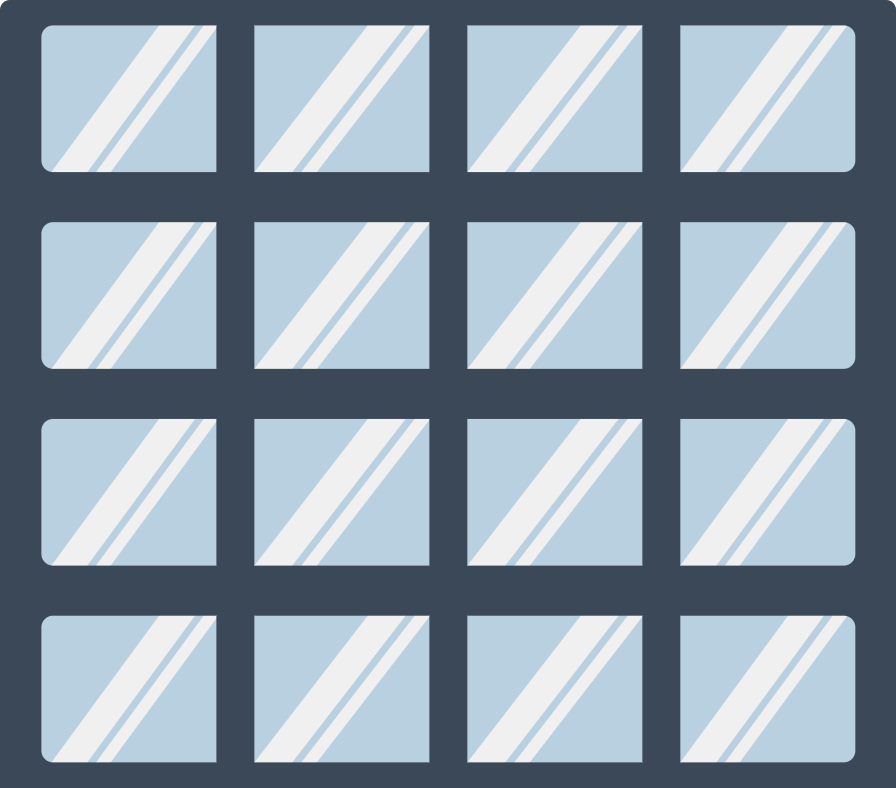
This pattern is drawn by a WebGL 1 fragment shader. Its source:

```glsl
precision highp float;

// A dark wall holding a four by four grid of pale blue window panes, each
// crossed by a wide and a narrow slanted glint. Panes are rounded-box distances
// in a clamped grid; outer columns get round outer corners and slimmer glints.

uniform vec2 u_resolution;

// All lengths are fractions of the canvas width.
const vec2 GRID = vec2(4.0, 4.0);
const vec2 PITCH = vec2(0.2377, 0.2196);
const vec2 PANE = vec2(0.1953, 0.1637);
const vec2 FIRST_PANE = vec2(0.0462, 0.0286);
const float PANE_RADIUS = 0.013;
const float WALL_RADIUS = 0.011;
const float GLINT_SLOPE = 0.773;
const float OUTER_GLINT_SCALE = 0.95;
const float FIRST_GLINT_SHIFT = 0.0111;
const vec2 WIDE_GLINT = vec2(0.0, 0.0423);
const vec2 NARROW_GLINT = vec2(0.0524, 0.0697);

const vec3 PAGE = vec3(1.0);
const vec3 WALL = vec3(0.233, 0.282, 0.343);
const vec3 GLASS = vec3(0.722, 0.816, 0.875);
const vec3 GLINT = vec3(0.94);

// Signed distance to a box with rounded corners.
float roundedBox(vec2 p, vec2 halfSize, float radius) {
  vec2 d = abs(p) - halfSize + radius;
  return length(max(d, 0.0)) + min(max(d.x, d.y), 0.0) - radius;
}

// Coverage of the region where the distance is negative.
float fill(float distance, float pixel) {
  return clamp(0.5 - distance / pixel, 0.0, 1.0);
}

// Coverage of a band between two limits of a slanted coordinate.
float band(float t, vec2 limits, float pixel) {
  float middle = 0.5 * (limits.x + limits.y);
  float halfWidth = 0.5 * (limits.y - limits.x);
  return fill(abs(t - middle) - halfWidth, pixel);
}

// Both glints, with local measured from the lower left corner of the pane.
float glints(vec2 local, float scale, float shift, float pixel) {
  float t = (local.x - shift) / scale - GLINT_SLOPE * local.y;
  float slantedPixel = pixel * length(vec2(1.0 / scale, GLINT_SLOPE));
  return max(band(t, WIDE_GLINT, slantedPixel),
             band(t, NARROW_GLINT, slantedPixel));
}

void main() {
  float pixel = 1.0 / u_resolution.x;
  vec2 p = gl_FragCoord.xy * pixel;
  vec2 canvas = u_resolution * pixel;

  // Nearest pane, and position inside it
  vec2 halfGap = 0.5 * (PITCH - PANE);
  vec2 cell = floor((p - FIRST_PANE + halfGap) / PITCH);
  cell = clamp(cell, vec2(0.0), GRID - 1.0);
  vec2 local = p - FIRST_PANE - cell * PITCH;
  vec2 centred = local - 0.5 * PANE;

  // Column variation
  float isFirst = 1.0 - step(0.5, cell.x);
  float isLast = step(GRID.x - 1.5, cell.x);
  float rightHalf = step(0.0, centred.x);
  float rounded = mix(isFirst, isLast, rightHalf);
  float glintScale = mix(1.0, OUTER_GLINT_SCALE, isFirst + isLast);

  // Glass and reflections
  float shine = glints(local, glintScale, isFirst * FIRST_GLINT_SHIFT, pixel);
  vec3 pane = mix(GLASS, GLINT, shine);
  float paneDistance = roundedBox(centred, 0.5 * PANE, PANE_RADIUS * rounded);
  vec3 color = mix(WALL, pane, fill(paneDistance, pixel));

  // Wall outline, rounded at the top only
  float topHalf = step(0.5 * canvas.y, p.y);
  float wallDistance = roundedBox(p - 0.5 * canvas, 0.5 * canvas,
                                  WALL_RADIUS * topHalf);
  color = mix(PAGE, color, fill(wallDistance, pixel));

  gl_FragColor = vec4(color, 1.0);
}
```
